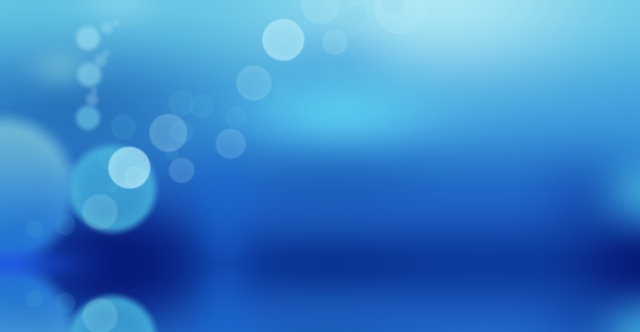
This background is drawn by a WebGL 2 fragment shader. Its source:

```glsl
#version 300 es
precision highp float;
// Blue studio backdrop with soft glows and bokeh above a mirror horizon.
// A vertical ramp is tinted by Gaussian glows, then overlaid with discs;
// everything below the horizon is the folded upper scene.
uniform vec2 u_resolution;
out vec4 fragColor;

// Layout, in units of the canvas height
const float ASPECT = 1.92;
const float HORIZON = 0.205;
const float EDGE = 0.004;
const float FAINT_COUNT = 18.0;
const vec2 TRAIL_START = vec2(0.12, 0.36);
const vec2 TRAIL_END = vec2(1.18, 0.96);

// Colours
const vec3 DEEP = vec3(0.05, 0.23, 0.62);
const vec3 ROYAL = vec3(0.12, 0.40, 0.78);
const vec3 AZURE = vec3(0.24, 0.62, 0.86);
const vec3 SKY = vec3(0.39, 0.77, 0.89);
const vec3 PALE = vec3(0.72, 0.92, 0.97);
const vec3 CYAN = vec3(0.36, 0.83, 0.96);
const vec3 STEEL = vec3(0.13, 0.40, 0.70);
const vec3 NAVY = vec3(0.02, 0.09, 0.46);
const vec3 VIOLET = vec3(0.12, 0.36, 0.90);
const vec3 TEAL = vec3(0.27, 0.70, 0.86);
const vec3 MIST = vec3(0.45, 0.75, 0.85);

// Clear bokeh: centre, radius, opacity
const vec4 BOKEH[11] = vec4[](
  vec4(0.388, 0.495, 0.063, 0.70), vec4(0.505, 0.600, 0.057, 0.27),
  vec4(0.850, 0.880, 0.063, 0.66), vec4(0.762, 0.750, 0.053, 0.22),
  vec4(0.962, 0.985, 0.058, 0.25), vec4(1.005, 0.873, 0.038, 0.22),
  vec4(0.692, 0.567, 0.045, 0.20), vec4(0.545, 0.487, 0.038, 0.20),
  vec4(1.200, 0.975, 0.078, 0.25), vec4(0.300, 0.362, 0.053, 0.20),
  vec4(0.405, 0.467, 0.033, 0.25));

float hash(float n) {
  return fract(sin(n * 127.1) * 43758.5453);
}

void glow(inout vec3 colour, vec2 p, vec2 centre, vec2 size, vec3 tint, float strength) {
  vec2 d = (p - centre) / size;
  colour = mix(colour, tint, strength * exp(-dot(d, d)));
}

void disc(inout vec3 colour, vec2 p, vec2 centre, float radius, float blur, vec3 tint, float alpha) {
  float d = length(p - centre);
  float mask = 1.0 - smoothstep(radius - blur, radius + blur, d);
  float rim = mix(0.85, 1.0, smoothstep(0.5 * radius, radius, d));
  colour = mix(colour, tint, alpha * mask * rim);
}

vec3 backdrop(vec2 p) {
  vec3 c = mix(DEEP, ROYAL, smoothstep(HORIZON, 0.42, p.y));
  c = mix(c, AZURE, smoothstep(0.38, 0.70, p.y));
  c = mix(c, SKY, smoothstep(0.64, 1.0, p.y));

  // Shaded areas
  glow(c, p, vec2(0.22, 0.66), vec2(0.42, 0.18), STEEL, 0.75);
  glow(c, p, vec2(1.00, 0.42), vec2(0.28, 0.13), vec3(0.09, 0.34, 0.70), 0.50);
  glow(c, p, vec2(1.76, 0.36), vec2(0.14, 0.14), DEEP, 0.45);
  glow(c, p, vec2(1.00, HORIZON), vec2(0.24, 0.07), vec3(0.03, 0.18, 0.54), 0.55);
  glow(c, p, vec2(0.36, 0.22), vec2(0.24, 0.17), NAVY, 0.90);
  glow(c, p, vec2(1.93, 0.21), vec2(0.18, 0.11), NAVY, 0.90);

  // Light areas
  glow(c, p, vec2(1.32, 1.02), vec2(0.46, 0.25), PALE, 0.88);
  glow(c, p, vec2(1.00, 0.80), vec2(0.16, 0.10), AZURE, 0.40);
  glow(c, p, vec2(1.02, 0.66), vec2(0.27, 0.10), CYAN, 0.75);
  glow(c, p, vec2(0.67, 0.32), vec2(0.09, 0.20), vec3(0.10, 0.42, 0.84), 0.50);
  glow(c, p, vec2(0.36, 1.00), vec2(0.11, 0.07), PALE, 0.30);
  glow(c, p, vec2(0.18, 0.80), vec2(0.09, 0.06), MIST, 0.60);
  glow(c, p, vec2(1.95, 0.43), vec2(0.12, 0.10), TEAL, 0.75);
  return c;
}

// Soft beads rising at the left, each with a small tail
void beads(inout vec3 c, vec2 p) {
  for (int i = 0; i < 3; i++) {
    float k = float(i);
    vec2 centre = vec2(0.264 - 0.004 * k * (k - 2.0), 0.645 + 0.12 * k + 0.01 * k * (2.0 - k));
    vec2 lean = vec2(0.012 + 0.022 * k, 0.055 - 0.012 * k);
    disc(c, p, centre, 0.034, 0.014, mix(TEAL, PALE, 0.35 + 0.2 * k), 0.75);
    disc(c, p, centre + lean, 0.016, 0.012, PALE, 0.35);
    disc(c, p, centre + 1.5 * lean, 0.009, 0.008, PALE, 0.25);
  }
}

void main() {
  vec2 p = gl_FragCoord.xy / u_resolution * vec2(ASPECT, 1.0);
  p.y = HORIZON + abs(p.y - HORIZON);
  vec3 c = backdrop(p);

  // Large out-of-focus discs
  vec3 largeTint = mix(vec3(0.16, 0.52, 0.87), MIST, smoothstep(0.26, 0.60, p.y));
  disc(c, p, vec2(0.005, 0.425), 0.216, 0.036, largeTint, 0.88);
  glow(c, p, vec2(0.0, HORIZON), vec2(0.19, 0.045), VIOLET, 0.90);
  disc(c, p, vec2(0.337, 0.432), 0.130, 0.018, TEAL, 0.88);
  beads(c, p);

  // Faint discs scattered along the rising diagonal
  for (float i = 1.0; i <= FAINT_COUNT; i++) {
    vec2 centre = mix(TRAIL_START, TRAIL_END, (i - 0.5) / FAINT_COUNT);
    centre += 0.18 * (vec2(hash(i), hash(i + 31.7)) - 0.5);
    disc(c, p, centre, mix(0.015, 0.04, hash(i + 63.1)), EDGE, SKY, 0.14);
  }
  for (int i = 0; i < BOKEH.length(); i++) {
    disc(c, p, BOKEH[i].xy, BOKEH[i].z, EDGE, PALE, BOKEH[i].w);
  }
  fragColor = vec4(c, 1.0);
}
```
